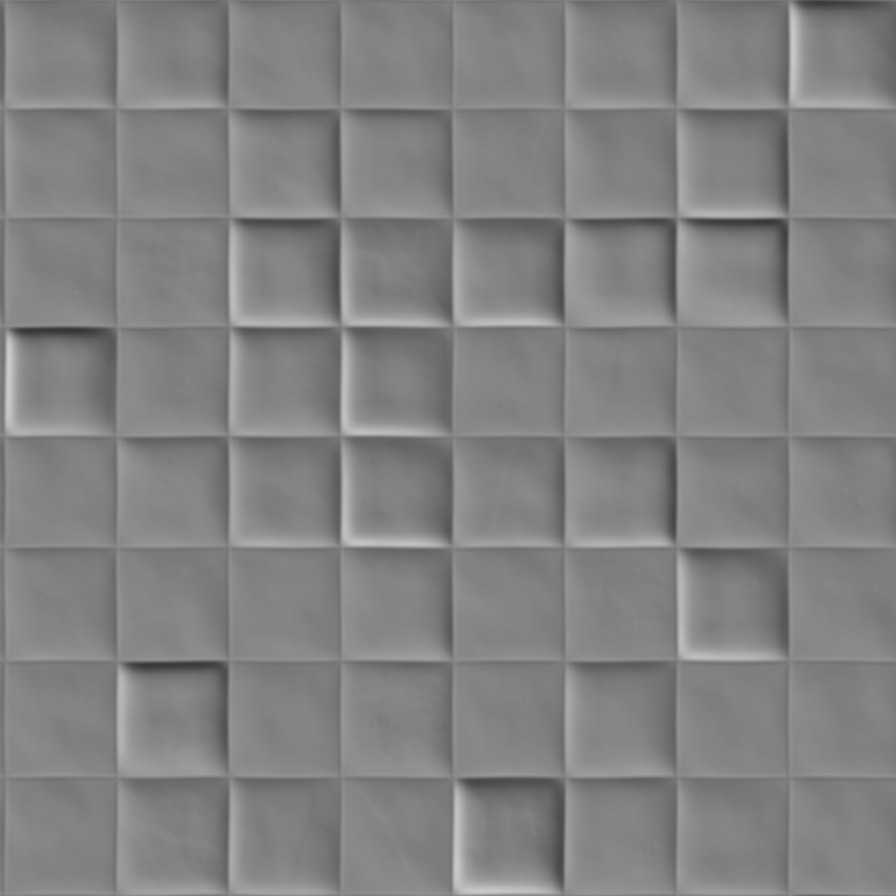
Write a WebGL 1 fragment shader that draws this texture map.

```glsl
precision highp float;
uniform vec2 u_resolution;

const float TILES = 8.0;          // repeats across and down
const vec2 JOINT_SHIFT = vec2(0.045, 0.005);
const vec2 ROW_DRIFT = vec2(0.10, 0.02);
const float JOINT_WIDTH = 0.03;
const float JOINT_DEPTH = 0.048;
const float BEVEL = 0.036;        // falloff length of the rounded edge
const float SHOULDER = 0.30;      // reach of the soft edge
const float PILLOW = 0.20;
const float TILT = 1.5;
const float MID_GREY = 0.512;
const float LIGHT_GAIN = 0.017;
const float SHADE_GAIN = 0.020;
const float SAMPLE_STEP = 0.018;  // half the relief sampling span, in tiles
const float PI = 3.14159265;

float hash(vec2 p, float seed) {
  return fract(sin(dot(p, vec2(127.1, 311.7)) + seed * 74.7) * 43758.55);
}

// x: distance to the nearest feature point, y: random value of that point
vec2 cellular(vec2 p, float seed) {
  vec2 base = floor(p);
  vec2 nearest = vec2(8.0, 0.0);
  for (int j = -1; j <= 1; j++) {
    for (int i = -1; i <= 1; i++) {
      vec2 cell = base + vec2(float(i), float(j));
      vec2 point = cell + vec2(hash(cell, seed), hash(cell, seed + 1.3));
      float dist = length(point - p);
      if (dist < nearest.x) nearest = vec2(dist, hash(cell, seed + 2.9));
    }
  }
  return nearest;
}

float layeredSines(vec2 p, float phase) {
  float sum = 0.0;
  float amp = 0.07;
  for (int i = 0; i < 4; i++) {
    p = mat2(0.8, 0.6, -0.6, 0.8) * p * 1.75 + phase;
    sum += amp * sin(p.x + 1.1 * sin(p.y));
    amp *= 0.32;
  }
  return sum;
}

// Undulation, rough patches, pits and a soft crease
float surfaceWear(vec2 q, vec2 id) {
  float seed = hash(id, 5.0) * 9.0;
  float rough = smoothstep(0.82, 0.97, hash(id, 6.0));
  float angle = hash(id, 7.0) * 2.0 * PI;
  vec2 turned = vec2(dot(q, vec2(cos(angle), sin(angle))),
                     dot(q, vec2(-sin(angle), cos(angle))));
  float h = layeredSines(turned * 3.5, seed * 4.0);

  float lump = cellular(q * 6.0 + 20.0, seed).x;
  h += mix(0.006, 0.05, rough) * lump * lump;

  vec2 pit = cellular(q * 8.0 + 40.0, seed + 3.0);
  float pitDepth = 0.02 * step(0.975 - 0.2 * rough, pit.y);
  h -= pitDepth * (1.0 - smoothstep(0.03, 0.30, pit.x));

  float across = turned.x + 0.03 * sin(turned.y * 6.0 + seed);
  across -= 0.4 * (hash(id, 8.0) - 0.5);
  float creased = step(0.80, hash(id, 9.0));
  return h + creased * 0.04 * smoothstep(-0.04, 0.04, across);
}

// A few tiles stand proud: one staggered along each row, plus strays
float proudness(vec2 id) {
  float stagger = step(mod(id.x + 3.0 * id.y + 4.5, TILES), 1.0);
  float stray = smoothstep(0.76, 0.95, hash(id, 1.0));
  return max(stagger, stray) * mix(0.6, 1.0, hash(id, 10.0));
}

float reliefHeight(vec2 g) {
  // Slightly wandering joints
  g += 0.004 * sin(g.yx * PI * 1.5 + vec2(0.7, 2.1));
  vec2 id = mod(floor(g), TILES);
  vec2 q = fract(g) - 0.5;
  vec2 gap = 0.5 - abs(q);

  // Every tile has its own level and tilt, so its four edges differ
  float low = hash(id, 2.0);
  float level = 0.04 + 0.45 * low * low + 0.95 * proudness(id);
  vec2 tilt = 2.0 * vec2(hash(id, 3.0), hash(id, 4.0)) - 1.0;
  // The tilt acts near the rim and leaves the face nearly flat
  level *= max(1.0 + TILT * dot(tilt, q * abs(q) * 2.0), 0.1);

  // Products of both axes round the corners without a mitre
  vec2 rim = 1.0 - (1.0 + gap / BEVEL) * exp(-gap / BEVEL);
  vec2 soft = smoothstep(0.0, SHOULDER, gap);
  vec2 arch = 1.0 - 16.0 * q * q * q * q;
  float edge = rim.x * rim.y;
  float h = level * mix(edge, soft.x * soft.y, 0.25) + PILLOW * arch.x * arch.y;
  h += edge * surfaceWear(q, id);

  // Thin recessed joint
  return h - JOINT_DEPTH * (1.0 - smoothstep(0.0, JOINT_WIDTH, min(gap.x, gap.y)));
}

void main() {
  vec2 uv = gl_FragCoord.xy / u_resolution;
  vec2 g = uv * TILES - JOINT_SHIFT;
  g.y -= dot(ROW_DRIFT, sin(PI * uv.y * vec2(1.0, 2.0)));

  // Slope towards a light at the lower left
  vec2 e = vec2(SAMPLE_STEP);
  float slope = (reliefHeight(g + e) - reliefHeight(g - e)) / (2.0 * SAMPLE_STEP);
  float gain = slope > 0.0 ? LIGHT_GAIN : SHADE_GAIN;
  float grey = clamp(MID_GREY + gain * slope, 0.22, 0.82);
  gl_FragColor = vec4(vec3(grey), 1.0);
}
```
